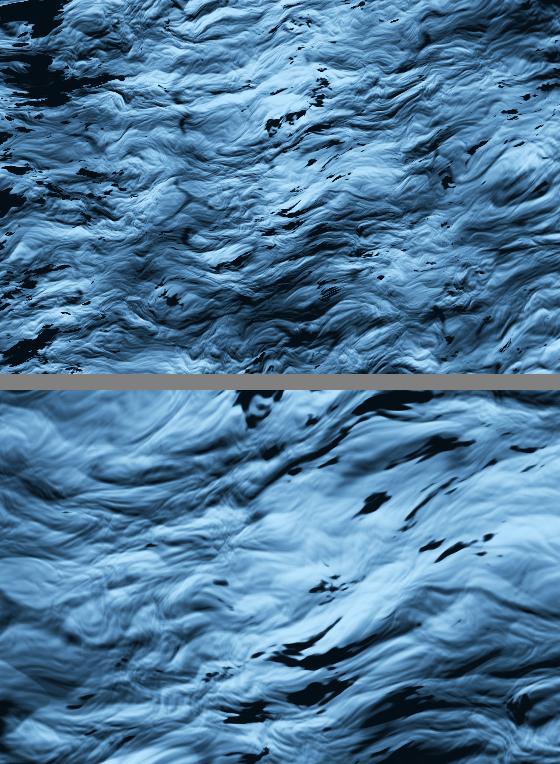
Top: the whole. Bottom: its middle third, enlarged.
Give the GLSL for this texture, as a WebGL 1 fragment shader.

```glsl
precision highp float;
// Rippled blue river water with bright glints and ragged dark reflections.
uniform vec2 u_resolution;

// Colours from deep shadow to sky glint
const vec3 INK = vec3(0.015, 0.055, 0.085);
const vec3 DEEP = vec3(0.105, 0.215, 0.305);
const vec3 SLATE = vec3(0.20, 0.36, 0.495);
const vec3 BLUE = vec3(0.31, 0.515, 0.69);
const vec3 SKY = vec3(0.45, 0.675, 0.835);
const vec3 GLINT = vec3(0.72, 0.89, 0.99);

// Feature frequencies, in cycles per canvas height
const vec2 SWELL_FREQ = vec2(3.2, 6.5);
const vec2 RIPPLE_FREQ = vec2(6.0, 13.0);
const vec2 SHADOW_FREQ = vec2(4.0, 11.0);
const vec2 FLECK_FREQ = vec2(12.0, 25.0);
const vec2 CREASE_FREQ = vec2(6.0, 13.0);

const float TILT = 0.06;          // rise of the streaks to the right
const float BEND = 0.10;          // extra rise towards the right edge
const float RIPPLE_GAIN = 0.43;
const float RIPPLE_CHOP = 0.7;    // how far each ripple breaks up the next
const float RIPPLE_CONTRAST = 0.66;
const float SWELL_CONTRAST = 0.42;
const float BRIGHTNESS = 0.05;
const float SMOOTH_GAIN = 0.5;
const float RAGGED_GAIN = 0.68;

float hash(vec2 cell) {
  return fract(sin(dot(cell, vec2(127.1, 311.7))) * 43758.545);
}

float cornerSlope(vec2 cell, vec2 offset) {
  float angle = 6.2832 * hash(cell);
  return dot(vec2(cos(angle), sin(angle)), offset);
}

// Gradient noise, about -0.7 to 0.7
float noise(vec2 p) {
  vec2 i = floor(p);
  vec2 f = p - i;
  vec2 w = f * f * f * (f * (f * 6.0 - 15.0) + 10.0);
  vec2 e = vec2(1.0, 0.0);
  float low = mix(cornerSlope(i, f), cornerSlope(i + e, f - e), w.x);
  float high = mix(cornerSlope(i + e.yx, f - e.yx), cornerSlope(i + 1.0, f - 1.0), w.x);
  return mix(low, high, w.y);
}

// Layered noise scaled to a deviation near one
float fbm(vec2 p, float gain) {
  float sum = 0.0;
  float amplitude = 4.0;
  for (int i = 0; i < 4; i++) {
    sum += amplitude * noise(p);
    p = p * 2.03 + vec2(17.3, 9.1);
    amplitude *= gain;
  }
  return sum;
}

// Sharp-crested wave height, each layer displaced by the one before
float waveHeight(vec2 p) {
  float sum = 0.0;
  float amplitude = 1.0;
  p *= RIPPLE_FREQ;
  for (int i = 0; i < 5; i++) {
    float n = noise(p);
    sum -= amplitude * abs(n);
    p = p * vec2(2.1, 1.9) + vec2(31.7 + RIPPLE_CHOP * n, 12.9);
    amplitude *= RIPPLE_GAIN;
  }
  return sum;
}

// Bends the plane so that streaks tilt, curl and break up
vec2 flow(vec2 p) {
  vec2 q = p - vec2(0.0, TILT * p.x + BEND * p.x * p.x);
  q += 0.07 * vec2(noise(p * 2.7 + 3.0), noise(p * 2.7 + 41.0));
  q += 0.03 * vec2(noise(q * 8.0 + 7.0), noise(q * 8.0 + 23.0));
  q += 0.010 * vec2(noise(q * 25.0 + 5.0), noise(q * 25.0 + 61.0));
  return q;
}

float glow(vec2 p, vec2 centre, vec2 size) {
  vec2 d = (p - centre) / size;
  return exp(-dot(d, d));
}

// Colour by rank, with each stop at the middle of its share
vec3 waterColour(float t) {
  vec3 c = mix(INK, DEEP, smoothstep(0.03, 0.17, t));
  c = mix(c, SLATE, clamp((t - 0.17) / 0.19, 0.0, 1.0));
  c = mix(c, BLUE, clamp((t - 0.36) / 0.21, 0.0, 1.0));
  c = mix(c, SKY, clamp((t - 0.57) / 0.21, 0.0, 1.0));
  return mix(c, GLINT, clamp((t - 0.78) / 0.20, 0.0, 1.0));
}

void main() {
  vec2 p = gl_FragCoord.xy / u_resolution.y;
  vec2 q = flow(p);

  // Facets lit by slope, calmer in places and softer towards the right
  float reach = mix(0.0035, 0.0065, smoothstep(1.0, 1.5, p.x));
  float slope = (waveHeight(q + vec2(0.0, reach)) - waveHeight(q)) / (reach * RIPPLE_FREQ.y);
  float chop = mix(0.6, 1.15, smoothstep(-0.25, 0.2, noise(q * vec2(3.5, 6.0) + 70.0)));
  float tone = BRIGHTNESS + RIPPLE_CONTRAST * chop * slope;
  tone += SWELL_CONTRAST * fbm(q * SWELL_FREQ + 50.0, SMOOTH_GAIN);

  // Broad light and shade
  tone += 0.6 * glow(p, vec2(0.8, 0.8), vec2(0.5, 0.32));
  tone += 0.7 * glow(p, vec2(1.5, 0.0), vec2(0.2, 0.13));
  tone -= 0.8 * glow(p, vec2(1.42, 0.88), vec2(0.22, 0.16));
  tone -= 0.4 * glow(p, vec2(0.9, 0.15), vec2(0.8, 0.2));

  // Short thin creases
  float crease = 1.0 - smoothstep(0.0, 0.09, abs(noise(q * CREASE_FREQ + 90.0)));
  tone -= 1.1 * crease * smoothstep(0.0, 0.25, noise(q * vec2(7.0, 11.0) + 27.0));

  // Ragged dark reflections on the left, clustered flecks elsewhere
  float left = 1.0 - smoothstep(0.08, 0.5, p.x + 0.1 * (1.0 - p.y));
  float shadow = fbm(q * SHADOW_FREQ + 80.0, RAGGED_GAIN) + 0.4 * slope - mix(3.4, 0.5, left);
  float cluster = fbm(p * vec2(3.0, 4.0) + 33.0, SMOOTH_GAIN);
  float fleck = fbm(q * FLECK_FREQ + 15.0, RAGGED_GAIN) - 0.4 * slope + 0.6 * cluster - 2.2;
  float dark = max(smoothstep(0.0, 0.5, shadow), 0.8 * smoothstep(-0.1, 0.9, fleck));
  tone = mix(tone, -2.4, dark);

  float rank = 1.0 / (1.0 + exp(-1.7 * tone));
  gl_FragColor = vec4(waterColour(rank), 1.0);
}
```
